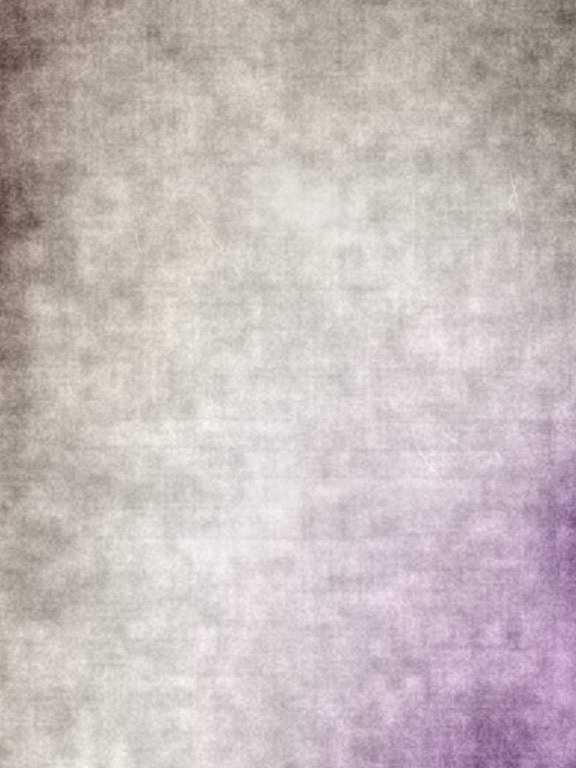
Give the GLSL for this texture, as a Shadertoy shader.

```glsl
float hash(vec2 p) {
    vec3 q = fract(vec3(p.xyx) * 0.1031);
    q += dot(q, q.yzx + 33.33);
    return fract((q.x + q.y) * q.z);
}

float noise(vec2 p) {
    vec2 cell = floor(p), f = fract(p);
    f = f * f * (3.0 - 2.0 * f);
    float low = mix(hash(cell), hash(cell + vec2(1, 0)), f.x);
    float high = mix(hash(cell + vec2(0, 1)), hash(cell + vec2(1, 1)), f.x);
    return mix(low, high, f.y);
}

float fbm(vec2 p) {
    float sum = 0.0, amplitude = 0.5;
    for (int i = 0; i < 5; i++) {
        sum += amplitude * noise(p);
        p = mat2(1.6, 1.2, -1.2, 1.6) * p + 17.3;
        amplitude *= 0.5;
    }
    return sum / 0.97;
}

float glow(vec2 uv, vec2 centre, vec2 radius) {
    vec2 d = (uv - centre) / radius;
    return exp(-dot(d, d));
}

vec3 stain(vec3 base, vec3 tint, vec2 uv, vec2 centre, vec2 radius, float strength) {
    return mix(base, tint, strength * glow(uv, centre, radius));
}

float segmentDistance(vec2 p, vec2 a, vec2 b) {
    vec2 pa = p - a, ba = b - a;
    return length(pa - ba * clamp(dot(pa, ba) / dot(ba, ba), 0.0, 1.0));
}

vec3 agedTint(vec2 uv) {
    vec3 col = vec3(0.875, 0.865, 0.835);
    col = stain(col, vec3(0.83, 0.83, 0.77), uv, vec2(0.25, 0.54), vec2(0.25, 0.16), 0.6);
    col = stain(col, vec3(0.92, 0.91, 0.90), uv, vec2(0.50, 0.34), vec2(0.32, 0.19), 0.9);
    // Brown top and left
    col = stain(col, vec3(0.66, 0.62, 0.57), uv, vec2(0.55, 1.08), vec2(1.0, 0.25), 0.9);
    col = stain(col, vec3(0.70, 0.64, 0.60), uv, vec2(0.0, 0.85), vec2(0.36, 0.42), 0.75);
    col = stain(col, vec3(0.71, 0.68, 0.64), uv, vec2(0.0, 0.25), vec2(0.20, 0.42), 0.75);
    col = stain(col, vec3(0.45, 0.37, 0.34), uv, vec2(-0.01, 0.75), vec2(0.085, 0.38), 0.8);
    col = stain(col, vec3(0.43, 0.35, 0.33), uv, vec2(0.0, 1.03), vec2(0.22, 0.13), 0.65);
    // Olive upper right
    col = stain(col, vec3(0.58, 0.54, 0.51), uv, vec2(1.05, 0.75), vec2(0.14, 0.24), 0.75);
    col = stain(col, vec3(0.44, 0.41, 0.36), uv, vec2(1.03, 0.95), vec2(0.20, 0.18), 0.75);
    // Violet lower right
    col = stain(col, vec3(0.73, 0.60, 0.75), uv, vec2(1.05, 0.10), vec2(0.50, 0.40), 0.87);
    col = stain(col, vec3(0.46, 0.33, 0.50), uv, vec2(1.03, 0.30), vec2(0.09, 0.14), 0.85);
    return stain(col, vec3(0.52, 0.38, 0.55), uv, vec2(0.87, -0.02), vec2(0.26, 0.10), 0.75);
}

float paleWear(vec2 uv, float mottle) {
    float area = glow(uv, vec2(0.45, 0.77), vec2(0.09, 0.025));
    area += glow(uv, vec2(0.56, 0.72), vec2(0.18, 0.035));
    area += glow(uv, vec2(0.79, 0.77), vec2(0.10, 0.035));
    area += glow(uv, vec2(0.40, 0.30), vec2(0.08, 0.03));
    area += glow(uv, vec2(0.58, 0.36), vec2(0.16, 0.04));
    return area * smoothstep(0.35, 0.65, mottle);
}

float wrinkles(vec2 p) {
    float shade = 0.0;
    for (int i = 0; i < 10; i++) {
        float k = float(i);
        float y = 0.45 - 0.037 * k + 0.014 * (noise(vec2(p.x * 5.0, k * 7.0)) - 0.5);
        float d = p.y - y;
        float broken = smoothstep(0.35, 0.75, noise(vec2(p.x * 7.0 + k * 9.0, k)));
        shade += broken * (0.5 * exp(-abs(d + 0.006) / 0.007) - exp(-abs(d) / 0.0025));
    }
    return shade;
}

float scratches(vec2 p, float pixel) {
    float light = 0.0;
    for (int i = 0; i < 36; i++) {
        float k = float(i);
        vec2 start = vec2(0.75 * hash(vec2(k, 1.0)), hash(vec2(k, 2.0)));
        float angle = 1.57 + 2.2 * (hash(vec2(k, 3.0)) - 0.5);
        vec2 end = start + vec2(cos(angle), sin(angle)) * mix(0.03, 0.14, hash(vec2(k, 4.0)));
        float d = segmentDistance(p + 0.004 * noise(p * 35.0), start, end);
        light += (1.0 - smoothstep(0.0, 0.001 + pixel, d)) * (0.3 + 0.7 * hash(vec2(k, 5.0)));
    }
    return light * smoothstep(0.3, 0.65, noise(p * 60.0));
}

void mainImage(out vec4 fragColor, in vec2 fragCoord) {
    vec2 uv = fragCoord / iResolution.xy;
    vec2 p = vec2(uv.x * 0.75, uv.y);
    float mottle = fbm(p * 14.0);
    float blotch = fbm(p * 45.0 + 31.0);
    vec2 warp = vec2(mottle, fbm(p * 12.0 + 50.0)) - 0.5;
    vec3 col = agedTint(uv + 0.07 * warp);

    // Paper grain and woven fibres, stronger in dark areas
    float grain = noise(p * 260.0) + noise(p * 480.0 + 9.0) - 1.0;
    float fibres = noise(p * vec2(190.0, 12.0)) + noise(p * vec2(14.0, 210.0)) - 1.0;
    float folds = noise(p * vec2(38.0, 3.0)) + noise(p * vec2(4.0, 45.0) + 20.0) - 1.0;
    float depth = 1.0 + 2.2 * (0.88 - col.g);
    float relief = 0.055 * grain + 0.03 * fibres + 0.022 * folds;
    relief += 0.11 * (mottle - 0.5) + 0.15 * (blotch - 0.5);
    col += relief * depth;

    // Worn patches, creases and scratches
    col = mix(col, vec3(0.93, 0.92, 0.91), 0.55 * paleWear(uv, mottle));
    col += 0.035 * wrinkles(p);
    col += 0.075 * scratches(p, 1.0 / iResolution.y);
    fragColor = vec4(clamp(col, 0.0, 1.0), 1.0);
}
```
